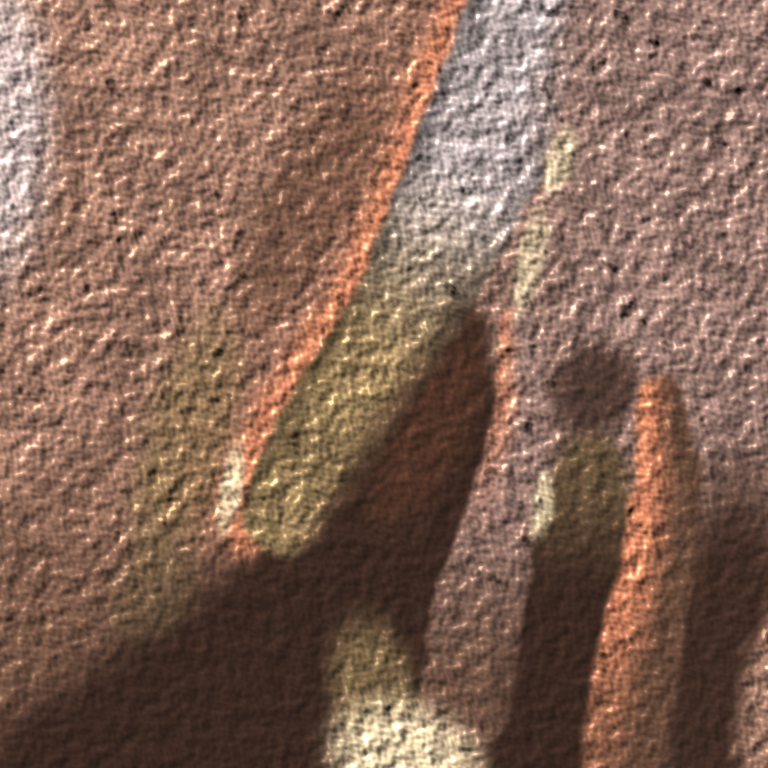
This texture is drawn by a Shadertoy shader. Its source:

```glsl
// Weathered stone relief: a thick diagonal limb and thinner ones over dark hollows.
// Tapered polylines place the forms, soft ellipses add worn patches,
// and gradient noise lit from the upper left gives the pitted grain.
const vec3 STONE = vec3(.61, .46, .39);
const vec3 MAUVE = vec3(.59, .47, .43);
const vec3 SHADOW = vec3(.23, .16, .13);
const vec3 UMBER = vec3(.39, .28, .22);
const vec3 ORANGE = vec3(.86, .54, .40);
const vec3 SILVER = vec3(.73, .67, .66);
const vec3 OLIVE = vec3(.53, .44, .31);
const vec3 CREAM = vec3(.88, .79, .64);
const vec2 LIGHT = vec2(-.7, .7);
const float GRAIN_SCALE = 42.;
const float GRAIN_CONTRAST = .75;
const float ROUGHNESS = .007;

vec2 hashGradient(vec2 cell) {
  vec3 h = fract(cell.xyx * vec3(.1031, .1030, .0973));
  h += dot(h, h.yzx + 33.33);
  float a = 6.2832 * fract((h.x + h.y) * h.z);
  return vec2(cos(a), sin(a));
}

float noise(vec2 p) {
  vec2 i = floor(p), f = p - i, e = vec2(0, 1);
  vec2 u = f * f * f * (f * (f * 6. - 15.) + 10.);
  float low = mix(dot(hashGradient(i), f), dot(hashGradient(i + e.yx), f - e.yx), u.x);
  float high = mix(dot(hashGradient(i + e), f - e), dot(hashGradient(i + 1.), f - 1.), u.x);
  return mix(low, high, u.y);
}

float fbm(vec2 p) {
  float sum = 0., amp = 1.;
  for (int k = 0; k < 3; k++) {
    sum += amp * noise(p);
    p = mat2(1.6, 1.2, -1.2, 1.6) * p + 7.3;
    amp *= .6;
  }
  return sum;
}

// Nodes hold centre and radius. Returns distance, side (-1 left, 1 right), progress.
vec3 limb(vec2 p, vec3 node[5]) {
  vec3 best = vec3(9, 0, 0);
  for (int k = 0; k < 4; k++) {
    vec2 axis = node[k + 1].xy - node[k].xy, q = p - node[k].xy;
    float t = clamp(dot(q, axis) / dot(axis, axis), 0., 1.);
    float r = mix(node[k].z, node[k + 1].z, t);
    float d = length(q - axis * t) - r;
    float side = (axis.x * q.y - axis.y * q.x) / (length(axis) * r);
    if (d < best.x) best = vec3(d, side, (float(k) + t) / 4.);
  }
  return best;
}

// Rising or falling smooth step, limits in either order.
float ramp(float a, float b, float x) {
  float t = clamp((x - a) / (b - a), 0., 1.);
  return t * t * (3. - 2. * t);
}

float inside(float d, float soft) { return ramp(soft, -soft, d); }

// Soft ellipse whose long axis leans to the right.
float spot(vec2 p, float x, float y, float w, float h, float lean) {
  vec2 q = p - vec2(x, y);
  float c = cos(lean), s = sin(lean);
  return ramp(1.15, .5, length(vec2(c * q.x - s * q.y, s * q.x + c * q.y) / vec2(w, h)));
}

void paint(inout vec3 base, vec3 tint, float cover) { base = mix(base, tint, cover); }

void mainImage(out vec4 fragColor, in vec2 fragCoord) {
  vec2 uv = fragCoord / iResolution.xy;
  vec2 p = uv + ROUGHNESS * vec2(noise(uv * 28.), noise(uv * 28. + 40.));
  float mottle = fbm(uv * 9.);

  // Forms, traced from top to bottom
  vec3 thick = limb(p, vec3[5](vec3(.7, 1.02, .078), vec3(.62, .79, .085),
    vec3(.535, .6, .072), vec3(.425, .43, .07), vec3(.375, .335, .06)));
  vec3 slim = limb(p, vec3[5](vec3(.675, .58, .024), vec3(.68, .44, .038),
    vec3(.65, .31, .05), vec3(.62, .2, .062), vec3(.605, .08, .06)));
  vec3 third = limb(p, vec3[5](vec3(.86, .48, .03), vec3(.87, .375, .044),
    vec3(.853, .245, .05), vec3(.827, .13, .055), vec3(.805, -.02, .052)));
  vec3 hollow = limb(p, vec3[5](vec3(.605, .57, .03), vec3(.585, .47, .07),
    vec3(.53, .37, .1), vec3(.48, .27, .1), vec3(.42, .18, .13)));
  vec3 gap = limb(p, vec3[5](vec3(.77, .39, .045), vec3(.765, .33, .065),
    vec3(.745, .2, .075), vec3(.72, .1, .075), vec3(.7, -.02, .085)));

  // Lit ground, fading down the left wall
  vec3 col = mix(STONE, MAUVE, ramp(.5, .8, uv.x)) * (1. + .22 * mottle);
  paint(col, SILVER * 1.15, .8 * spot(p, -.02, .84, .1, .24, 0.));
  paint(col, UMBER, .75 * ramp(.5, .12, uv.y));
  paint(col, UMBER, .6 * spot(p, .4, .74, .07, .22, .45));
  paint(col, OLIVE, .8 * spot(p, .245, .43, .07, .19, .27));
  paint(col, SHADOW, .75 * spot(p, .775, .49, .065, .075, .3));

  // Warm light along the thick limb's left edge
  float warm = ramp(.2, -.3, thick.y) * ramp(.23, .3, uv.y);
  paint(col, ORANGE * .7, .55 * warm * exp(-max(thick.x, 0.) / .055));
  paint(col, ORANGE, .9 * warm * inside(thick.x - .03 - .01 * mottle, .02));
  paint(col, CREAM, .85 * spot(p, .3, .36, .018, .07, .15));

  // Recesses
  float slope = min(.07 + .72 * uv.x, .29) - p.y + .025 * mottle;
  paint(col, SHADOW, ramp(-.04, .08, slope) * ramp(.62, .54, uv.x));
  float rust = spot(p, .56, .44, .06, .17, .45);
  paint(col, mix(SHADOW, ORANGE * .42, .6 * rust), inside(hollow.x, .018));
  paint(col, mix(SHADOW, OLIVE, .55 * ramp(.22, .38, uv.y)), inside(gap.x, .015));
  paint(col, SHADOW * 1.1, spot(p, .94, .12, .1, .3, .1));
  paint(col, OLIVE * .75, .5 * spot(p, .2, .24, .06, .09, .4));

  // Thick limb: silvery above, olive below, dark on its lower right
  vec3 skin = mix(SILVER, OLIVE * 1.08, ramp(.22, .62, thick.z));
  skin *= 1. - .28 * ramp(.5, 1., abs(thick.y)) + .2 * mottle;
  paint(skin, SHADOW * 1.2, .85 * ramp(.25, 1.05, thick.y) * ramp(.32, .62, thick.z));
  paint(skin, MAUVE, ramp(.2, .9, thick.y) * ramp(.3, 0., thick.z));
  paint(col, skin, inside(thick.x, .008));

  // Thinner limbs with warm left flanks
  skin = mix(MAUVE, UMBER, .8 * ramp(.3, 1., slim.z));
  paint(skin, ORANGE, .7 * ramp(.2, -.8, slim.y) * ramp(.6, .1, slim.z));
  paint(skin, SHADOW, .5 * ramp(.3, 1.1, slim.y) * slim.z);
  paint(col, skin, inside(slim.x, .006));
  skin = mix(ORANGE * .93, UMBER, ramp(-.6, .55, third.y));
  paint(skin, UMBER, .65 * ramp(.5, 1., third.z));
  paint(col, skin, inside(third.x, .008));
  paint(col, STONE, spot(p, 1.01, .09, .055, .15, .15));

  // Pale worn patches and the bright foot
  float worn = max(spot(p, .728, .79, .022, .055, .3), spot(p, .69, .66, .022, .08, .2));
  worn = max(worn, spot(p, .706, .345, .018, .055, .12));
  paint(col, CREAM * .92, .85 * worn);
  paint(col, OLIVE, .8 * spot(p, .485, .1, .065, .11, -.15));
  paint(col, CREAM, spot(p, .53, .005, .12, .09, .4));

  // Pitted grain, quieter in the shade
  vec2 g = uv * GRAIN_SCALE;
  float relief = fbm(g) - fbm(g + .28 * LIGHT), lit = ramp(.15, .5, col.g);
  float pits = ramp(.35, .75, fbm(uv * 30. + 19.));
  col *= 1. + GRAIN_CONTRAST * mix(.5, 1., lit) * relief - .4 * pits * lit;
  col += CREAM * .35 * lit * ramp(.35, .8, relief);
  fragColor = vec4(clamp(col, 0., 1.), 1);
}
```
